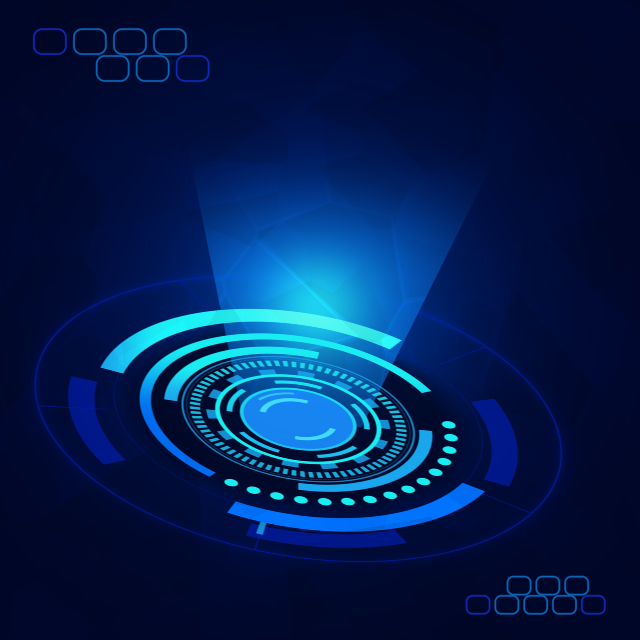
Reproduce this background procedurally as a WebGL 2 fragment shader.

```glsl
#version 300 es
precision highp float;
uniform vec2 u_resolution;
out vec4 fragColor;

const vec3 NIGHT = vec3(0.0, 0.025, 0.155);
const vec3 NAVY = vec3(0.0, 0.062, 0.28);
const vec3 SHADOW = vec3(0.0, 0.025, 0.13);
const vec3 DEEP = vec3(0.0, 0.11, 0.66);
const vec3 AZURE = vec3(0.0, 0.42, 0.94);
const vec3 SKY = vec3(0.10, 0.65, 0.93);
const vec3 CYAN = vec3(0.10, 0.93, 0.95);

vec2 hash2(vec2 p) {
  vec3 h = fract(p.xyx * vec3(0.1031, 0.1030, 0.0973));
  h += dot(h, h.yzx + 33.33);
  return fract((h.xx + h.yz) * h.zy);
}

// Fill of a signed distance
float fill(float d, float soft) { return 1.0 - smoothstep(-soft, soft, d); }

float ring(float r, float radius, float halfWidth, float soft) {
  return fill(abs(r - radius) - halfWidth, soft);
}

// Angular distance in degrees
float angleGap(float a, float b) { return abs(mod(a - b + 180.0, 360.0) - 180.0); }

// Ring segment between two radii and two angles
float arc(vec2 q, float inner, float outer, float from, float to, float soft) {
  float r = length(q);
  float along = angleGap(degrees(atan(q.y, q.x)), 0.5 * (from + to)) - 0.5 * (to - from);
  return ring(r, 0.5 * (inner + outer), 0.5 * (outer - inner), soft) * fill(radians(along) * r, soft);
}

// Ring cut into equal dashes
float dashes(vec2 q, float inner, float outer, float count, float duty, float shift, float soft) {
  float r = length(q);
  float turn = atan(q.y, q.x) / 6.283185 * count + shift;
  float along = (abs(fract(turn) - 0.5) - 0.5 * duty) * 6.283185 / count * r;
  return ring(r, 0.5 * (inner + outer), 0.5 * (outer - inner), soft) * fill(along, soft);
}

// Irregular cells: x = flat tone, y = distance to the border
vec2 facets(vec2 p) {
  vec2 cell = floor(p);
  float first = 9.0, second = 9.0, tone = 0.0;
  for (int j = -1; j <= 1; j++) for (int i = -1; i <= 1; i++) {
    vec2 id = cell + vec2(i, j);
    vec2 h = hash2(id + 7.0);
    float d = length(id + h - p);
    if (d < first) { second = first; first = d; tone = h.x; }
    else second = min(second, d);
  }
  return vec2(tone, second - first);
}

// Row of rounded outlines, with the cells at the two marked indices darker
vec3 badges(vec3 col, vec2 p, vec2 start, float count, float size, vec2 marked, float px) {
  vec2 q = (p - start) / size;
  float k = clamp(round(q.x / 0.0625), 0.0, count - 1.0);
  q.x -= k * 0.0625;
  vec2 b = abs(q) - vec2(0.025, 0.0195) + 0.013;
  float d = length(max(b, 0.0)) + min(max(b.x, b.y), 0.0) - 0.013;
  vec3 tint = (k == marked.x || k == marked.y) ? vec3(0.05, 0.16, 0.72) : vec3(0.03, 0.40, 0.72);
  return mix(col, tint, fill(abs(d) * size - 0.0014, px));
}

void main() {
  float side = min(u_resolution.x, u_resolution.y);
  vec2 p = (gl_FragCoord.xy - 0.5 * u_resolution) / side + 0.5;
  float px = 0.8 / side, soft = 2.6 / side;

  // Tilted disc space: the outermost circle has radius one
  vec2 d = p - vec2(0.466, 0.345);
  vec2 q = vec2(d.x / 0.411, (d.y + 0.13 * d.x) / 0.216);
  float r = length(q), deg = degrees(atan(q.y, q.x));

  // Backdrop with faint facets
  vec2 big = facets(p * 6.5 + 2.0), small = facets(p * 11.0 + 19.0);
  float shade = 0.6 * big.x + 0.4 * small.x;
  vec3 col = mix(NAVY, NIGHT, smoothstep(0.1, 0.62, length(p - vec2(0.48, 0.52))));
  col *= 0.87 + 0.26 * shade;

  // Halo and dark platform
  vec2 g = p - vec2(0.495, 0.52);
  float glow = dot(g, g);
  col += vec3(0.0, 0.17, 0.32) * exp(-glow / 0.035) * (0.85 + 0.3 * shade);
  col = mix(col, SHADOW, 0.8 * fill(r - 0.62, 0.09));
  col = mix(col, DEEP, 0.4 * ring(r, 0.7, 0.002, soft) + 0.6 * ring(r, 1.0, 0.003, soft));
  col += DEEP * 0.16 * exp(-abs(r - 1.0) * 45.0);

  // Light beam
  float left = 0.376 - 0.202 * (p.y - 0.362), right = 0.56 + 0.497 * (p.y - 0.323);
  float beam = fill(left - p.x, px) * fill(p.x - right, px);
  beam *= max(fill(-q.y, soft), fill(r - 0.215, soft)) * (1.0 - smoothstep(0.56, 0.8, p.y));
  vec3 light = mix(vec3(0.03, 0.43, 0.85), vec3(0.12, 0.86, 0.95), exp(-glow / 0.007));
  light *= 0.92 + 0.16 * shade + 0.07 * fill(big.y - 0.035, 0.01);
  col = mix(col, light, beam * 0.92 * exp(-glow / 0.055));
  col = mix(col, vec3(0.10, 0.55, 0.99), 0.9 * beam * fill(r - 0.215, soft));

  // Spokes and dim outer plates
  float spoke = fill(abs(mod(deg - 44.5 + 36.0, 72.0) - 36.0) * r * 0.01745 - 0.003, soft);
  col = mix(col, DEEP, 0.6 * spoke * ring(r, 0.87, 0.13, soft));
  vec2 o = q + vec2(0.02, 0.05);
  float plates = arc(o, 0.755, 0.855, 170.0, 212.7, soft) + arc(o, 0.755, 0.855, -16.3, 26.6, soft)
    + arc(o, 0.765, 0.86, -102.0, -59.7, soft);
  col = mix(col, DEEP, 0.72 * plates);
  col = mix(col, SKY, 0.8 * arc(q, 0.72, 0.88, -100.5, -98.8, soft));

  // Bright arcs
  vec3 tint = mix(AZURE, CYAN, smoothstep(-0.15, 0.45, q.y));
  vec3 crest = mix(CYAN, vec3(0.45, 1.0, 0.95), 0.7 * exp(-glow / 0.012));
  crest = mix(SKY, crest, smoothstep(-0.78, -0.5, q.x));
  col = mix(col, crest * (0.9 + 0.15 * shade), arc(q, 0.685, 0.775, 59.5, 166.0, soft));
  col = mix(col, AZURE * (0.9 + 0.2 * shade), arc(q, 0.695, 0.79, -110.0, -26.0, soft));
  col = mix(col, tint, arc(q, 0.56, 0.603, 33.0, 236.0, soft));
  col = mix(col, mix(SKY, CYAN, smoothstep(0.0, 0.3, q.y)), arc(q, 0.46, 0.51, 81.0, 178.0, soft));
  col = mix(col, SKY, arc(q, 0.46, 0.51, -90.0, 4.6, soft));

  // Dotted trail
  float bead = radians(clamp(round((deg + 116.0) / 9.0), 0.0, 14.0) * 9.0 - 116.0);
  col = mix(col, CYAN, fill(length(q - 0.581 * vec2(cos(bead), sin(bead))) - 0.026, soft));

  // Dial: ticks, gear and inner strokes
  vec3 dial = mix(SKY, CYAN, 0.35 + 0.5 * smoothstep(-0.3, 0.4, q.y));
  col = mix(col, SKY, 0.8 * ring(r, 0.44, 0.004, soft) + 0.3 * ring(r, 0.425, 0.002, soft));
  col = mix(col, dial, 0.9 * dashes(q, 0.373, 0.412, 76.0, 0.55, 0.0, soft));
  col = mix(col, SKY, 0.85 * dashes(q, 0.305, 0.35, 14.0, 0.42, 0.2, soft));
  col = mix(col, CYAN, ring(r, 0.307, 0.009, soft));
  col = mix(col, dial, dashes(q, 0.25, 0.272, 5.0, 0.55, 0.25, soft));
  col = mix(col, dial, ring(r, 0.215, 0.007, soft));
  float strokes = arc(q, 0.125, 0.148, 75.0, 172.0, soft) + arc(q, 0.125, 0.148, -95.0, -15.0, soft);
  col = mix(col, vec3(0.25, 0.86, 1.0), strokes + 0.7 * arc(q, 0.175, 0.188, 95.0, 145.0, soft));

  // Corner badges
  col = badges(col, p, vec2(0.078, 0.935), 4.0, 1.0, vec2(0.0), px);
  col = badges(col, p, vec2(0.176, 0.893), 3.0, 1.0, vec2(2.0), px);
  col = badges(col, p, vec2(0.811, 0.085), 3.0, 0.72, vec2(-1.0), px);
  col = badges(col, p, vec2(0.747, 0.055), 5.0, 0.72, vec2(0.0, 4.0), px);
  fragColor = vec4(col, 1.0);
}
```
